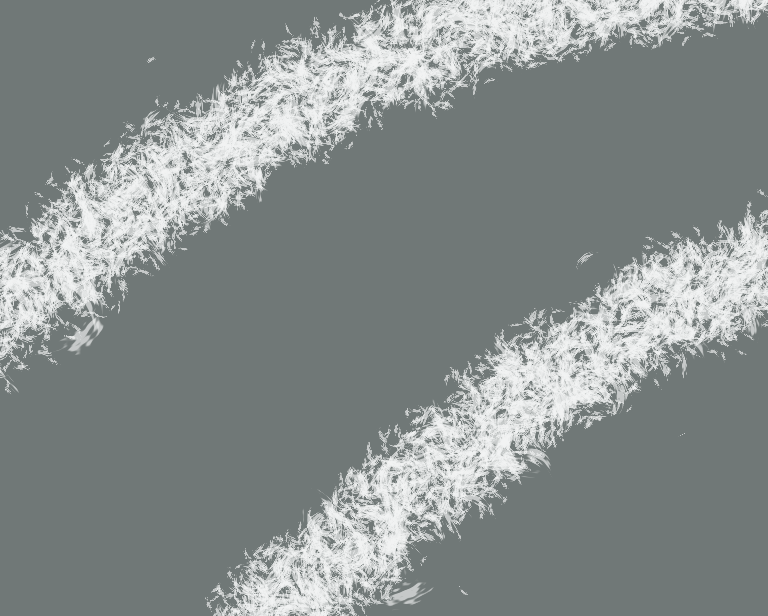
A WebGL 2 fragment shader for this background:

```glsl
#version 300 es
precision highp float;
// Two arched bands of dry white brushwork sweep over a flat slate ground.
// Each band is a parabola; layers of jittered, bent flakes are scattered on
// grids, kept by their distance to the curve and streaked by gradient noise.

uniform vec2 u_resolution;
out vec4 outColor;

// Colours
const vec3 SLATE = vec3(0.44, 0.47, 0.465);
const vec3 CHALK = vec3(0.95, 0.955, 0.955);

// Bands: start x, start y, slope, curvature (unit = canvas height)
const vec4 UPPER_BAND = vec4(0.0, 0.492, 0.875, -0.346);
const vec4 LOWER_BAND = vec4(0.472, 0.010, 1.05, -0.42);

// Brush
const int LAYERS = 6;
const float COARSE_CELL = 0.055;  // grid size of the largest flakes
const float CELL_SHRINK = 0.74;   // size ratio between layers
const float CORE_REACH = 0.074;   // half width of the largest flakes
const float SPRAY_REACH = 0.118;  // half width of the finest flakes
const float FLAKE_OPACITY = 0.66;
const float LUMP_SIZE = 0.034;    // waviness of the band edges
const float LUMP_FREQ = 8.0;
const float CUTOFF = 0.19;        // nothing is painted beyond this distance

vec3 hash3(vec2 p) {
  vec3 q = fract(vec3(p.xyx) * vec3(0.1031, 0.1030, 0.0973));
  q += dot(q, q.yxz + 33.33);
  return fract((q.xxy + q.yzz) * q.zyx);
}

float gradientDot(vec2 cell, vec2 offset) {
  float a = 6.2832 * hash3(cell).x;
  return dot(vec2(cos(a), sin(a)), offset);
}

float gradientNoise(vec2 p) {
  vec2 i = floor(p), f = p - i;
  vec2 u = f * f * f * (f * (f * 6.0 - 15.0) + 10.0);
  vec2 e = vec2(1.0, 0.0);
  float low = mix(gradientDot(i, f), gradientDot(i + e, f - e), u.x);
  float high = mix(gradientDot(i + e.yx, f - e.yx), gradientDot(i + 1.0, f - 1.0), u.x);
  return mix(low, high, u.y);
}

// Approximate distance from p to the centre line of a band
float curveDistance(vec2 p, vec4 band) {
  float t = p.x - band.x;
  float height = band.y + t * (band.z + band.w * t);
  float slope = band.z + 2.0 * band.w * t;
  return abs(p.y - height) / sqrt(1.0 + slope * slope);
}

float bandDistance(vec2 p) {
  return min(curveDistance(p, UPPER_BAND), curveDistance(p, LOWER_BAND));
}

// One bent, streaked flake; q is measured in cells from its centre
float flake(vec2 q, float angle, vec3 rnd) {
  float c = cos(angle), s = sin(angle);
  q = vec2(c * q.x + s * q.y, c * q.y - s * q.x);
  q.y += (rnd.z - 0.5) * 0.9 * q.x * q.x;
  vec2 size = vec2(mix(0.5, 0.95, rnd.y), mix(0.14, 0.32, rnd.x));
  vec2 local = q / size;
  float r = length(local);
  if (r > 1.6) return 0.0;
  float streak = gradientNoise(local * vec2(1.8, 2.6) + rnd.xy * 80.0);
  return smoothstep(0.0, 0.55, 1.0 - r + 1.3 * streak);
}

// Opacity of one grid of flakes
float flakeLayer(vec2 p, float cellSize, float reach, float seed) {
  vec2 grid = p / cellSize + seed * 17.3;
  vec2 base = floor(grid);
  float clear = 1.0;
  for (int y = -1; y <= 1; y++) {
    for (int x = -1; x <= 1; x++) {
      vec2 id = base + vec2(x, y);
      vec3 place = hash3(id + seed * 61.0);
      vec3 look = hash3(id + seed * 61.0 + 211.0);
      vec2 offset = grid - id - place.xy;
      vec2 centre = p - offset * cellSize;
      // Flakes thin out towards the wavy edge
      float d = bandDistance(centre) + LUMP_SIZE * gradientNoise(centre * LUMP_FREQ);
      float density = 1.0 - smoothstep(0.42 * reach, reach, d);
      if (place.z > density) continue;
      // Neighbouring flakes share a swirling direction
      float angle = 0.6 + 5.0 * gradientNoise(centre * 9.0 + 4.0) + 2.2 * (look.x - 0.5);
      clear *= 1.0 - FLAKE_OPACITY * flake(offset, angle, look);
    }
  }
  return 1.0 - clear;
}

void main() {
  vec2 p = gl_FragCoord.xy / u_resolution.y;
  float bare = 1.0;
  if (bandDistance(p) < CUTOFF) {
    float cellSize = COARSE_CELL;
    for (int i = 0; i < LAYERS; i++) {
      float level = float(i) / float(LAYERS - 1);
      float reach = mix(CORE_REACH, SPRAY_REACH, level);
      bare *= 1.0 - flakeLayer(p, cellSize, reach, float(i) + 1.0);
      cellSize *= CELL_SHRINK;
    }
  }
  outColor = vec4(mix(SLATE, CHALK, 1.0 - bare), 1.0);
}
```
